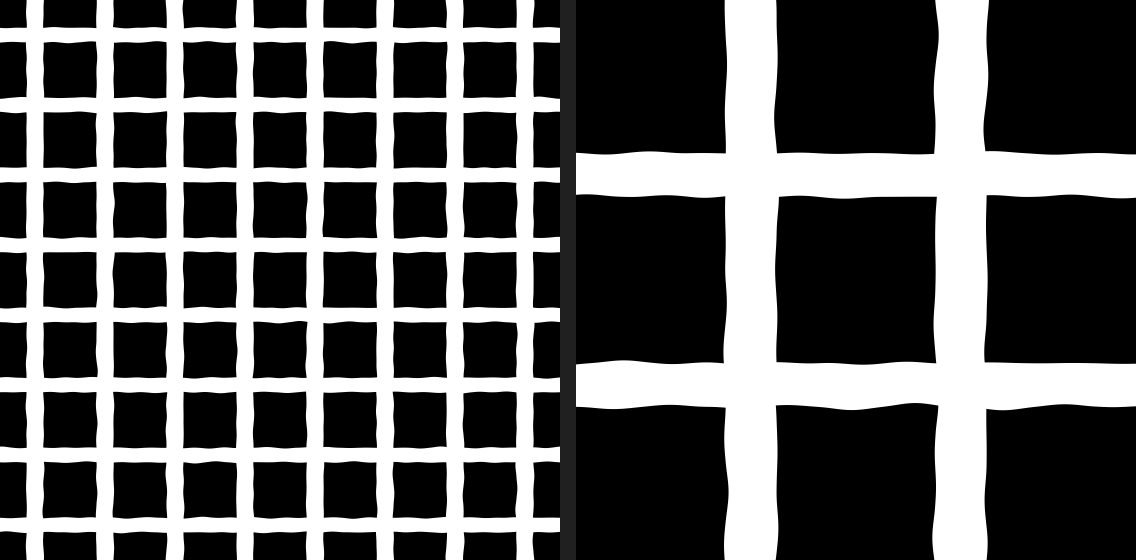
Left, the full canvas; right, a detail of the centre.
Give the GLSL for this pattern, as a WebGL 1 fragment shader.

```glsl
precision highp float;
// Black, slightly hand-cut rectangles on a white grid, centred on the cell corners.
// Each rectangle is a box distance whose four sides are bent separately by
// one-dimensional gradient noise, seeded per side; cell indices wrap to tile.

uniform vec2 u_resolution;

#define REPEATS 8.0                    // cells across and down
#define HALF_SIZE vec2(0.378, 0.396)   // half width and height, in cells
#define WOBBLE 0.038                   // strength of the side bending
#define WOBBLE_FREQ 3.2                // bends per cell length
#define INK vec3(0.0)
#define PAPER vec3(1.0)

float hash(vec3 p) {
  p = fract(p * vec3(0.1031, 0.1130, 0.0973));
  p += dot(p, p.yzx + 33.33);
  return fract((p.x + p.y) * p.z);
}

// Random slope in -1..1 at a lattice point of one side
float slope(vec2 cell, float side, float knot) {
  return 2.0 * hash(vec3(cell + 1.7, side * 13.0 + knot + 40.0)) - 1.0;
}

// Gradient noise along one side of one rectangle
float sideNoise(vec2 cell, float side, float along) {
  float shift = hash(vec3(cell + 9.3, side + 5.0));
  float t = along * WOBBLE_FREQ + shift;
  float knot = floor(t);
  float f = t - knot;
  float fade = f * f * f * (f * (f * 6.0 - 15.0) + 10.0);
  return mix(slope(cell, side, knot) * f,
             slope(cell, side, knot + 1.0) * (f - 1.0), fade);
}

void main() {
  // Nearest rectangle and position relative to its centre
  vec2 p = gl_FragCoord.xy / u_resolution * REPEATS;
  vec2 nearest = floor(p + 0.5);
  vec2 q = p - nearest;
  vec2 cell = mod(nearest, REPEATS);

  // Sides 0 and 1 are left and right, 2 and 3 are bottom and top
  vec2 side = vec2(0.0, 2.0) + step(0.0, q);
  vec2 bend = WOBBLE * vec2(sideNoise(cell, side.x, q.y),
                            sideNoise(cell, side.y, q.x));

  // Signed distances to the sides, measured in pixels for smoothing
  vec2 d = (abs(q) - HALF_SIZE - bend) * u_resolution / REPEATS;
  vec2 cover = clamp(0.5 - d, 0.0, 1.0);
  gl_FragColor = vec4(mix(PAPER, INK, cover.x * cover.y), 1.0);
}
```
